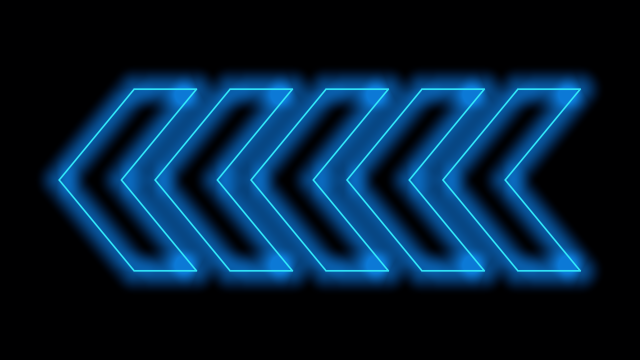
A WebGL 2 fragment shader for this background:

```glsl
#version 300 es
precision highp float;
// Five neon chevrons in a row, pointing left, with a soft blue glow on black.

uniform vec2 u_resolution;
out vec4 outColor;

// Distance from p to the segment a-b.
float segmentDistance(vec2 p, vec2 a, vec2 b) {
    vec2 pa = p - a, ba = b - a;
    return length(pa - ba * clamp(dot(pa, ba) / dot(ba, ba), 0.0, 1.0));
}

// Glow strength at a distance from a line.
float falloff(float d) {
    return 1.0 - smoothstep(0.0, 0.07, d);
}

// Blurred segment: soft across its width, half strength at each end,
// so that joined segments add up evenly and sharp corners glow brighter.
float segmentGlow(vec2 p, vec2 a, vec2 b) {
    float len = length(b - a);
    vec2 dir = (b - a) / len;
    vec2 pa = p - a;
    float along = dot(pa, dir);
    float across = abs(pa.x * dir.y - pa.y * dir.x);
    float ends = smoothstep(-0.05, 0.05, along) * smoothstep(-0.05, 0.05, len - along);
    return ends * falloff(across);
}

void main() {
    // One wrapped 16:9 tile, centred, in units of its height.
    vec2 p = (fract(gl_FragCoord.xy / u_resolution) - 0.5) * vec2(16.0 / 9.0, 1.0);
    float pixel = 1.0 / u_resolution.y;

    // Upper half of one chevron, measured from its tip.
    vec2 tip = vec2(0.0);
    vec2 topLeft = vec2(0.2083, 0.2523);
    vec2 topRight = vec2(0.3813, 0.2523);
    vec2 notch = vec2(0.173, 0.0);

    // Repeat along the row; each chevron is mirrored about its axis.
    float outline = 1e3;
    float glow = 0.0;
    for (int i = 0; i < 5; i++) {
        float nearest = 1e3;
        float blur = 0.0;
        for (float side = -1.0; side <= 1.0; side += 2.0) {
            vec2 q = vec2(p.x + 0.7245 - 0.2665 * float(i), p.y * side);
            nearest = min(nearest, segmentDistance(q, tip, topLeft));
            nearest = min(nearest, segmentDistance(q, topLeft, topRight));
            nearest = min(nearest, segmentDistance(q, topRight, notch));
            blur += segmentGlow(q, tip, topLeft);
            blur += segmentGlow(q, topLeft, topRight);
            blur += segmentGlow(q, topRight, notch);
        }
        outline = min(outline, nearest);
        glow += pow(max(blur, 0.9 * falloff(nearest)), 1.25);
    }
    glow = min(pow(glow, 0.8), 1.35);

    // Blue halo, slightly purer blue where it is faint.
    vec3 halo = vec3(0.033, 0.34, 0.62) * pow(vec3(glow), vec3(1.2, 1.1, 1.0));
    vec3 color = vec3(0.0, 0.0, 0.004) + halo;

    // Thin cyan outline.
    float line = 1.0 - smoothstep(-0.7 * pixel, 0.7 * pixel, outline - 0.0022);
    color = mix(color, vec3(0.2, 0.92, 0.98), line);
    outColor = vec4(color, 1.0);
}
```
